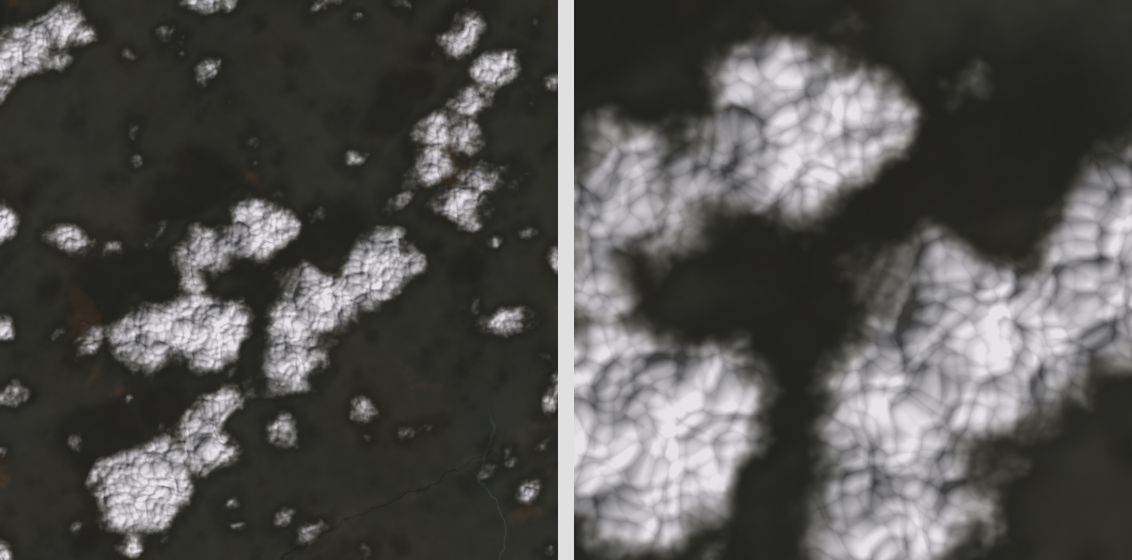
Left, the full canvas; right, a detail of the centre.
A WebGL 2 fragment shader for this texture:

```glsl
#version 300 es
precision highp float;
// Cumulus banks over dark olive land, seen from high above.
// Tilted puffs, strung along banks or scattered on hashed grids, are frayed by
// fractal noise, lit as cellular billows and cast shadows to the upper left.
uniform vec2 u_resolution;
out vec4 fragColor;

float hash(vec2 p) {
    vec3 q = fract(p.xyx * 0.1031);
    q += dot(q, q.yzx + 33.33);
    return fract((q.x + q.y) * q.z);
}

vec2 hash2(vec2 p) { return vec2(hash(p), hash(p + 57.3)); }

float noise(vec2 p) {
    vec2 i = floor(p), f = fract(p);
    f = f * f * (3.0 - 2.0 * f);
    return mix(mix(hash(i), hash(i + vec2(1, 0)), f.x),
               mix(hash(i + vec2(0, 1)), hash(i + vec2(1, 1)), f.x), f.y);
}

float fbm(vec2 p) {
    float sum = 0.0, amp = 0.5;
    for (int i = 0; i < 5; i++) {
        sum += amp * noise(p);
        p = mat2(1.6, 1.2, -1.2, 1.6) * p + 11.7;
        amp *= 0.52;
    }
    return sum;
}

// Rounded bump around the nearest jittered cell point
float bump(vec2 p) {
    vec2 cell = floor(p);
    float nearest = 1.0;
    for (int k = 0; k < 9; k++) {
        vec2 c = cell + vec2(k % 3 - 1, k / 3 - 1);
        vec2 d = c + hash2(c) - p;
        nearest = min(nearest, dot(d, d));
    }
    return 1.0 - nearest;
}

float billows(vec2 p) {
    p += 0.012 * (vec2(noise(p * 40.0), noise(p * 40.0 + 9.0)) - 0.5);
    return 0.45 * bump(p * 23.0) + 0.33 * bump(p * 47.0 + 5.0) + 0.22 * bump(p * 95.0 + 17.0);
}

// Depth inside one tilted ellipse, positive within
float puff(vec2 offset, float radius) {
    vec2 q = mat2(0.82, -0.57, 0.57, 0.82) * offset;
    return radius - length(q * vec2(0.86, 1.14));
}

// Depth inside all the clouds
float cover(vec2 p) {
    vec4 banks[6] = vec4[6](
        vec4(0.27, 0.15, 0.63, 0.49), vec4(0.24, 0.39, 0.35, 0.44),
        vec4(0.35, 0.54, 0.46, 0.61), vec4(0.76, 0.71, 0.92, 0.89),
        vec4(0.79, 0.63, 0.87, 0.68), vec4(0.00, 0.89, 0.07, 0.93));
    float girths[6] = float[6](0.08, 0.068, 0.065, 0.045, 0.046, 0.05);
    float depth = -0.2;
    for (int b = 0; b < 6; b++) {
        for (int j = 0; j < 6; j++) {
            vec2 id = vec2(b, j) + 3.0;
            vec2 centre = mix(banks[b].xy, banks[b].zw, float(j) / 5.0);
            centre += (hash2(id) - 0.5) * girths[b];
            depth = max(depth, puff(p - centre, girths[b] * mix(0.6, 1.1, hash(id + 21.0))));
        }
    }
    // Lone clouds on a coarse grid, wisps on a fine one
    for (float n = 5.0; n < 13.0; n += 7.0) {
        for (int k = 0; k < 9; k++) {
            vec2 cell = floor(p * n) + vec2(k % 3 - 1, k / 3 - 1);
            float radius = (hash(cell + n * 7.0) - 0.55) * 0.5 / n;
            depth = max(depth, puff(p - (cell + hash2(cell + n)) / n, radius));
        }
    }
    return depth;
}

vec3 land(vec2 p) {
    float broad = fbm(p * 5.0 + 30.0), fine = fbm(p * 45.0 + 3.0);
    vec3 color = vec3(0.182, 0.181, 0.162) + 0.03 * (broad - 0.5) + 0.028 * (fine - 0.5);
    color += vec3(0.012, 0.0, -0.012) * (fbm(p * 8.0 + 70.0) - 0.5);
    // Bare soil
    color += vec3(0.06, 0.025, 0.005) * smoothstep(0.69, 0.78, fbm(p * 6.0 + 90.0) + 0.15 * (fine - 0.5));
    // River and the dry valley that joins it
    float bend = fbm(p * 9.0 + 14.0) - 0.5;
    float river = abs(p.x - 0.875 - 0.018 * sin(p.y * 30.0) - 0.09 * bend);
    float valley = abs(p.y - 0.55 * (p.x - 0.53) - 0.11 * bend);
    float south = smoothstep(0.3, 0.22, p.y);
    color += vec3(0.02, 0.016, 0.01) * south * smoothstep(0.03, 0.0, valley) * smoothstep(0.35, 0.6, fine);
    color -= 0.025 * south * smoothstep(0.004, 0.001, valley) * step(p.x, 0.88);
    color += vec3(0.02, 0.05, 0.045) * south * smoothstep(0.0035, 0.001, river);
    return color;
}

void main() {
    vec2 p = gl_FragCoord.xy / u_resolution.y;
    vec2 sun = vec2(0.66, -0.75);
    vec2 warped = p + 0.045 * (vec2(fbm(p * 8.0), fbm(p * 8.0 + 40.0)) - 0.5);
    float fray = fbm(p * 17.0 + 5.0) - 0.5;
    float base = cover(warped);
    float depth = base + 0.085 * fray;

    // Land, darkened by cast shadows and close to the clouds
    float shadow = smoothstep(-0.015, 0.025, cover(warped + sun * 0.12) + 0.04 * fray);
    float gloom = smoothstep(-0.04, 0.0, depth);
    vec3 color = land(p) * (1.0 - 0.26 * max(shadow, 0.8 * gloom));

    // Sunlit cloud tops with olive, translucent fringes
    float body = smoothstep(-0.006, 0.026, depth);
    if (body > 0.0) {
        float height = billows(p);
        float lit = height - billows(p + sun * 0.006);
        float slope = base - cover(warped + sun * 0.02);
        float light = 0.58 + 0.75 * (height - 0.8) + 0.8 * lit + 3.0 * slope
                    + 2.2 * clamp(depth, 0.0, 0.05) + 0.25 * fray;
        vec3 cloud = clamp(light, 0.25, 0.9) * vec3(1.0, 0.99, 1.01);
        cloud -= vec3(0.0, 0.0, 0.05) * (1.0 - body);
        color = mix(color, cloud, body);
    }
    fragColor = vec4(color, 1.0);
}
```
